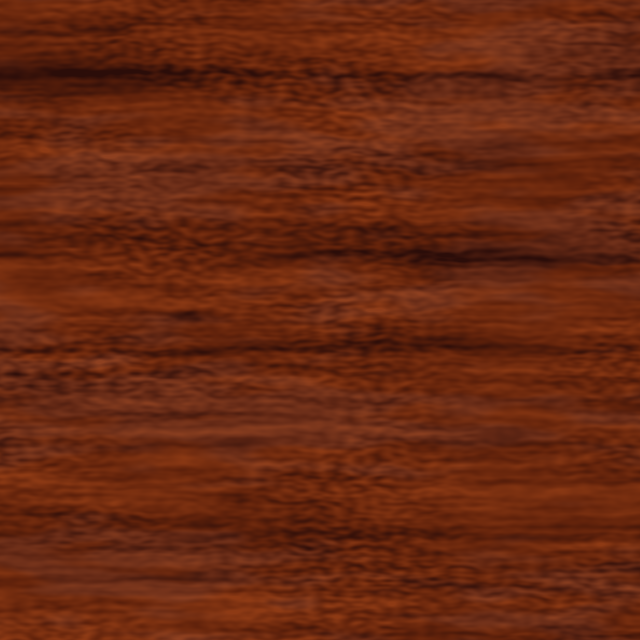
Write a WebGL 1 fragment shader that draws this texture.

```glsl
precision highp float;

// Dark reddish hardwood with horizontal grain. Stretched gradient noise makes
// bands, fibres and short curly flecks; a loop lays the dark growth streaks,
// and the summed tone is mapped to a brown ramp with patches of cooler tint.

uniform vec2 u_resolution;

#define BASE_TONE 0.61
#define BAND_AMOUNT 0.30
#define STRAND_AMOUNT 0.27
#define FIBRE_AMOUNT 0.31
#define FLECK_AMOUNT 0.40
#define STREAK_DEPTH 0.46
#define STREAK_SPACING 0.145
#define TOP_STREAK 0.885
#define PORE_CENTRE vec2(0.293, 0.507)
#define DARK_WOOD vec3(0.170, 0.050, 0.035)
#define MID_WOOD vec3(0.385, 0.135, 0.042)
#define LIGHT_WOOD vec3(0.555, 0.228, 0.080)

float hash(vec2 p) {
  vec3 q = fract(p.xyx * 0.1031);
  q += dot(q, q.yzx + 33.33);
  return fract((q.x + q.y) * q.z);
}

vec2 gradient(vec2 cell) {
  float angle = 6.2832 * hash(cell);
  return vec2(cos(angle), sin(angle));
}

// Gradient noise, roughly -0.7 to 0.7
float noise(vec2 p) {
  vec2 i = floor(p);
  vec2 f = p - i;
  vec2 u = f * f * f * (f * (f * 6.0 - 15.0) + 10.0);
  vec2 e = vec2(1.0, 0.0);
  float a = dot(gradient(i), f);
  float b = dot(gradient(i + e.xy), f - e.xy);
  float c = dot(gradient(i + e.yx), f - e.yx);
  float d = dot(gradient(i + e.xx), f - e.xx);
  return mix(mix(a, b, u.x), mix(c, d, u.x), u.y);
}

// Dark streaks: a narrow core with a softer shadow to one side
float streaks(vec2 p) {
  float total = 0.0;
  for (int i = 0; i < 6; i++) {
    float n = float(i);
    float kind = mod(n, 3.0);              // 0 strong, 1 thin, 2 wide
    float strong = 1.0 - step(0.5, kind);
    float wide = step(1.5, kind);
    float wander = 0.010 * noise(vec2(p.x * 2.6, n * 7.3 + 20.5));
    wander += 0.004 * noise(vec2(p.x * 13.0, n * 5.7 + 60.5));
    float d = p.y - TOP_STREAK + STREAK_SPACING * n + wander;
    d *= n < 0.5 ? -1.0 : 1.0;             // the top shadow falls downwards
    float core = exp(-d * d / 0.00006);
    float reach = 0.014 + 0.018 * strong + 0.044 * wide;
    float shadow = smoothstep(-0.008, 0.006, d) * exp(-pow(max(d, 0.0) / reach, 2.0));
    float along = 0.85 + 0.8 * noise(vec2(p.x * 2.8 + 4.0, n * 3.7 + 90.5));
    float depth = core * (0.26 + 0.46 * strong) + shadow * (0.10 + 0.32 * max(strong, wide));
    total += depth * clamp(along, 0.25 + 0.4 * strong, 1.3);
  }
  return total;
}

// One small dark pore, longer than it is high
float pore(vec2 p) {
  vec2 d = (p - PORE_CENTRE) / vec2(0.022, 0.0065);
  return exp(-dot(d, d));
}

vec3 woodColour(float tone) {
  vec3 lower = mix(DARK_WOOD, MID_WOOD, clamp(tone * 2.0, 0.0, 1.0));
  return mix(lower, LIGHT_WOOD, clamp(tone * 2.0 - 1.0, 0.0, 1.0));
}

void main() {
  vec2 p = gl_FragCoord.xy / u_resolution;

  // Gentle sway of the grain plus a small curl
  vec2 q = p;
  q.y += 0.008 * noise(p * vec2(2.2, 4.0) + 11.0);
  q.y += 0.0040 * noise(p * vec2(19.0, 28.0) + 31.0);

  // Layers from broad bands down to flecks
  float bands = noise(q * vec2(0.9, 10.0) + 3.4) + 0.6 * noise(q * vec2(1.6, 21.0) + 29.3);
  float strands = noise(q * vec2(3.2, 44.0) + 17.2);
  float fibres = noise(q * vec2(10.0, 105.0) + 43.7);
  float flecks = noise(q * vec2(46.0, 125.0) + 71.3);
  float fleckPatch = clamp(0.75 + 1.3 * noise(p * vec2(3.5, 9.0) + 57.6), 0.3, 1.5);

  float tone = BASE_TONE + BAND_AMOUNT * bands + STRAND_AMOUNT * strands;
  tone += FIBRE_AMOUNT * fibres + FLECK_AMOUNT * fleckPatch * flecks;
  tone -= STREAK_DEPTH * streaks(q) + 0.5 * pore(p);

  // Cooler brown tint in drawn-out patches
  float tint = noise(q * vec2(1.8, 7.0) + 83.1) + 0.8 * noise(q * vec2(8.0, 38.0) + 97.4);
  float brown = smoothstep(-0.12, 0.34, tint) * clamp(tone * 1.6, 0.0, 1.0);
  vec3 colour = woodColour(tone) + brown * vec3(0.000, 0.024, 0.046);

  gl_FragColor = vec4(clamp(colour, 0.0, 1.0), 1.0);
}
```
